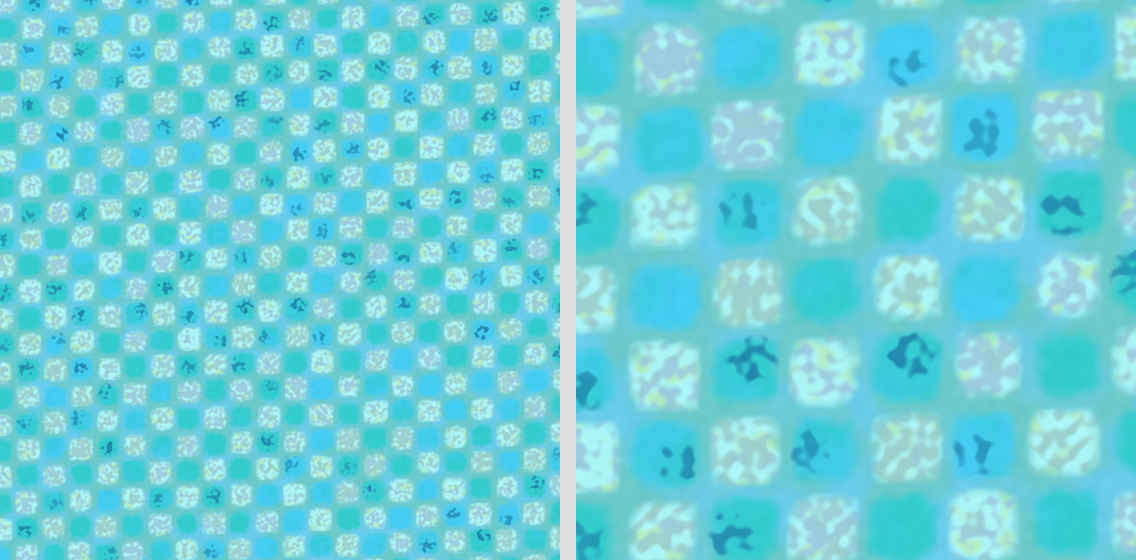
Left, the full canvas; right, a detail of the centre.
This pattern is drawn by a WebGL 1 fragment shader. Its source:

```glsl
precision highp float;
// A slightly skewed checkerboard of pale, glittering blobs and smooth teal or blue patches.
// Each cell is a soft superellipse with hashed size, offset and tint over a noisy ground;
// gradient noise adds the bright grains on the blobs and the dark specks on some patches.

uniform vec2 u_resolution;

#define CELL_SIZE vec2(0.0477, 0.0471)
#define GRID_ORIGIN vec2(0.0586, 0.9505)
#define GRID_SKEW vec2(0.012, 0.032)
#define WARP 0.07
#define JITTER 0.08
#define BLOB_RADIUS 0.42
#define PATCH_RADIUS 0.40
#define EDGE_SOFTNESS 0.12
#define GRAIN_SCALE 6.0
#define SPECK_SHARE 0.42

const vec3 TEAL = vec3(0.20, 0.80, 0.81);
const vec3 BLUE = vec3(0.27, 0.80, 0.95);
const vec3 GROUND_GREEN = vec3(0.42, 0.79, 0.79);
const vec3 GROUND_BLUE = vec3(0.41, 0.80, 0.92);
const vec3 MAUVE = vec3(0.61, 0.80, 0.88);
const vec3 CREAM = vec3(0.61, 0.82, 0.80);
const vec3 GLITTER = vec3(0.67, 0.96, 0.97);
const vec3 YELLOW = vec3(0.70, 0.93, 0.77);
const vec3 DARK = vec3(0.12, 0.50, 0.66);

float hash(vec2 p) {
  vec3 q = fract(p.xyx * vec3(0.1031, 0.1030, 0.0973));
  q += dot(q, q.yzx + 33.33);
  return fract((q.x + q.y) * q.z);
}

vec2 hash2(vec2 p) {
  return vec2(hash(p + 11.7), hash(p + 57.3));
}

float cornerSlope(vec2 corner, vec2 offset) {
  float angle = 6.28319 * hash(corner);
  return dot(vec2(cos(angle), sin(angle)), offset);
}

// Gradient noise, about -0.7 to 0.7
float noise(vec2 p) {
  vec2 i = floor(p), f = p - i;
  vec2 w = f * f * f * (f * (f * 6.0 - 15.0) + 10.0);
  vec2 e = vec2(1.0, 0.0);
  float low = mix(cornerSlope(i, f), cornerSlope(i + e.xy, f - e.xy), w.x);
  float high = mix(cornerSlope(i + e.yx, f - e.yx), cornerSlope(i + e.xx, f - e.xx), w.x);
  return mix(low, high, w.y);
}

// Distance whose level sets are squares with well rounded corners
float roundedSquare(vec2 p) {
  vec2 a = abs(p);
  return pow(dot(a * a, a) + 1e-6, 1.0 / 3.0);
}

float inside(float dist, float radius) {
  return 1.0 - smoothstep(radius - EDGE_SOFTNESS, radius + EDGE_SOFTNESS, dist);
}

vec3 blobColor(vec2 p, float dist, vec2 seed) {
  float tint = hash(seed + 3.1) + 0.9 * noise(p * 3.0 + 71.0);
  vec3 body = mix(MAUVE, CREAM, smoothstep(0.1, 0.9, tint));
  // Grains gather along the rim and leave the middle calmer
  float rim = mix(-0.14, 0.11, smoothstep(0.08, 0.28, dist));
  float amount = 0.40 * (hash(seed + 8.9) - 0.45);
  float grain = noise(p * GRAIN_SCALE + 19.0) + rim + amount;
  float warm = smoothstep(0.0, 0.4, noise(p * 3.5 + 43.0));
  return mix(body, mix(GLITTER, YELLOW, warm), smoothstep(-0.16, 0.36, grain));
}

vec3 patchColor(vec2 p, vec2 seed) {
  float tint = hash(seed + 5.3) + 0.3 * noise(p * 2.0 + 91.0);
  return mix(TEAL, BLUE, smoothstep(0.35, 0.95, tint));
}

// Ragged clusters of dark specks near the middle of some patches
float darkSpecks(vec2 p, vec2 local, vec2 seed) {
  vec2 center = 0.36 * (hash2(seed + 23.0) - 0.5);
  float falloff = 1.0 - smoothstep(0.05, 0.42, length(local - center));
  float present = step(hash(seed + 14.2), SPECK_SHARE);
  float strength = 0.45 + 0.45 * hash(seed + 31.0);
  float grain = noise(p * GRAIN_SCALE * 0.9 + 7.0) + 0.50 * falloff - 0.25;
  return present * strength * smoothstep(-0.03, 0.36, grain) * smoothstep(0.0, 0.4, falloff);
}

void main() {
  vec2 uv = gl_FragCoord.xy / min(u_resolution.x, u_resolution.y);

  // Skewed, gently warped cell coordinates
  vec2 d = uv - GRID_ORIGIN;
  vec2 p = (d - GRID_SKEW * d.yx) / CELL_SIZE;
  vec2 q = p + WARP * vec2(noise(p * 0.7 + 5.0), noise(p * 0.7 + 29.0));
  vec2 cell = floor(q + 0.5);
  vec2 local = q - cell - JITTER * (hash2(cell) - 0.5);
  float isPatch = mod(cell.x + cell.y, 2.0);

  // Fades every cell out before it meets its neighbours
  vec2 reach = abs(q - cell);
  float margin = 1.0 - smoothstep(0.40, 0.50, max(reach.x, reach.y));

  // Ground seen in the gaps
  float drift = noise(p * 0.9 + 61.0) + 0.5 * noise(p * 2.3 + 37.0);
  vec3 color = mix(GROUND_GREEN, GROUND_BLUE, smoothstep(-0.25, 0.45, drift));

  // Uneven outline and size
  float dist = roundedSquare(local) + 0.09 * noise(p * 4.5 + 83.0);
  float radius = mix(BLOB_RADIUS, PATCH_RADIUS, isPatch) + 0.06 * (hash(cell + 2.7) - 0.5);
  vec3 fill = isPatch > 0.5 ? patchColor(p, cell) : blobColor(p, dist, cell);
  color = mix(color, fill, margin * inside(dist, radius));
  color = mix(color, DARK, isPatch * margin * darkSpecks(p, local, cell));

  color += 0.02 * noise(p * GRAIN_SCALE + 53.0);
  gl_FragColor = vec4(color, 1.0);
}
```
